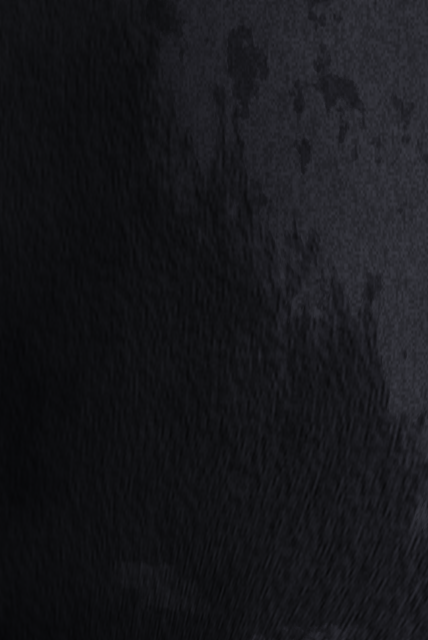
A WebGL 1 fragment shader for this texture:

```glsl
precision highp float;
uniform vec2 u_resolution;

const vec3 DEEP = vec3(0.030, 0.032, 0.040);
const vec3 DARK = vec3(0.071, 0.073, 0.084);
const vec3 MID = vec3(0.110, 0.110, 0.130);
const vec3 LIGHT = vec3(0.168, 0.169, 0.194);
const vec2 FIBRE_SCALE = vec2(220.0, 75.0);
const vec2 WEAVE_SCALE = vec2(330.0, 210.0);
const float FIBRE_CONTRAST = 0.56;
const float WEAVE_CONTRAST = 0.36;
const float LEAN = 0.65;
const float LEAN_START = 0.48;
const float RAGGED = 0.48;

float hash(vec2 p) {
  vec3 q = fract(vec3(p.xyx) * 0.1031);
  q += dot(q, q.yzx + 33.33);
  return fract((q.x + q.y) * q.z);
}

float noise(vec2 p) {
  vec2 i = floor(p);
  vec2 f = fract(p);
  f = f * f * (3.0 - 2.0 * f);
  float low = mix(hash(i), hash(i + vec2(1.0, 0.0)), f.x);
  float high = mix(hash(i + vec2(0.0, 1.0)), hash(i + 1.0), f.x);
  return mix(low, high, f.y);
}

float fbm(vec2 p) {
  float sum = 0.0;
  float amp = 0.5;
  for (int i = 0; i < 5; i++) {
    sum += amp * noise(p);
    p = p * 2.03 + 17.3;
    amp *= 0.55;
  }
  return sum;
}

// Soft-edged tilted ellipse, 1 at the centre and 0 outside
float blot(vec2 p, vec2 centre, vec2 size, float angle) {
  vec2 d = p - centre;
  float c = cos(angle);
  float s = sin(angle);
  d = vec2(c * d.x + s * d.y, c * d.y - s * d.x) / size;
  return 1.0 - smoothstep(0.6, 1.1, length(d));
}

// Height above which the brushed-up, paler nap begins
float napEdge(float u) {
  return 1.04 - 0.34 * smoothstep(0.24, 0.48, u)
    - 0.17 * smoothstep(0.54, 0.64, u) - 0.24 * smoothstep(0.82, 1.0, u);
}

// Colour ramp through the four tones, with t from 0 to 3
vec3 ramp(float t) {
  vec3 c = mix(DEEP, DARK, clamp(t, 0.0, 1.0));
  c = mix(c, MID, clamp(t - 1.0, 0.0, 1.0));
  return mix(c, LIGHT, clamp(t - 2.0, 0.0, 1.3));
}

void main() {
  vec2 uv = gl_FragCoord.xy / u_resolution;
  vec2 p = gl_FragCoord.xy / u_resolution.y;

  // Fibre direction: upright above, sweeping to the left below
  float drop = max(LEAN_START - uv.y, 0.0);
  vec2 fur = p;
  fur.x += LEAN * drop * drop * smoothstep(0.1, 0.7, uv.x);
  fur.x += 0.008 * (noise(p * vec2(7.0, 9.0)) - 0.5);

  // Broad shading of the pile
  float cloud = fbm(p * vec2(6.0, 3.0) + 4.0) - 0.53;
  float streak = fbm(fur * vec2(38.0, 13.0)) - 0.53;
  float tone = mix(0.35, 1.65, smoothstep(-0.05, 1.05, uv.x));
  tone += 0.6 * cloud + 0.45 * streak;
  tone += 0.4 * smoothstep(0.25, 0.0, uv.x) * smoothstep(0.45, 0.8, uv.y);
  tone -= 0.25 * smoothstep(0.15, 0.0, uv.y) * smoothstep(0.7, 0.2, uv.x);

  // Half-raised fringe, then pale nap, both with ragged streaky borders
  float height = uv.y - napEdge(uv.x);
  float ragged = height + RAGGED * streak + 0.2 * cloud;
  tone += 0.35 * smoothstep(-0.20, 0.06, height + 0.2 * cloud);
  tone += 0.35 * smoothstep(-0.13, -0.05, ragged) * smoothstep(0.2, 0.4, uv.x);
  float nap = smoothstep(-0.02, 0.05, ragged);
  float napTone = 2.2 + 0.8 * smoothstep(0.3, 0.95, uv.x) + 1.1 * cloud;
  tone = mix(tone, napTone, nap * smoothstep(0.24, 0.54, uv.x));

  // Scattered dark flecks and a few larger rubbed marks
  vec2 rough = p + 0.06 * vec2(streak, fbm(p * 45.0) - 0.53);
  float fleck = smoothstep(0.68, 0.76, fbm(p * vec2(24.0, 13.0) + 31.0));
  float rubbed = blot(rough, vec2(0.535, 0.845), vec2(0.065, 0.021), -0.65);
  rubbed = max(rubbed, blot(rough, vec2(0.468, 0.758), vec2(0.013, 0.026), 0.3));
  rubbed = max(rubbed, blot(rough, vec2(0.250, 0.975), vec2(0.045, 0.030), -0.5));
  tone -= nap * max(0.85 * fleck, 0.90 * rubbed);

  // Pale swirls near the lower border
  float swirl = blot(rough, vec2(0.245, 0.085), vec2(0.085, 0.032), -0.55);
  tone += 0.5 * swirl;
  float hem = blot(rough, vec2(0.475, -0.005), vec2(0.085, 0.022), 0.1);
  tone = mix(tone, 2.4, 0.8 * hem);

  // Fine relief: lit fibre flanks in the pile, tighter weave in the nap
  vec2 f = fur * FIBRE_SCALE;
  float fibre = noise(f) - noise(f + vec2(0.9, 0.35));
  fibre += 0.35 * (noise(fur * vec2(110.0, 22.0)) - 0.5);
  fibre += 0.45 * (noise(p * WEAVE_SCALE + 9.0) - 0.5);
  float weave = noise(fur * WEAVE_SCALE) - 0.5;
  weave += 0.5 * (noise(fur * vec2(210.0, 45.0)) - 0.5);
  float strength = mix(0.6, 1.0, smoothstep(0.0, 0.7, uv.x));
  float relief = mix(FIBRE_CONTRAST * fibre, WEAVE_CONTRAST * weave, nap);

  vec3 colour = ramp(tone) * (1.0 + strength * relief);
  gl_FragColor = vec4(clamp(colour, 0.0, 1.0), 1.0);
}
```
